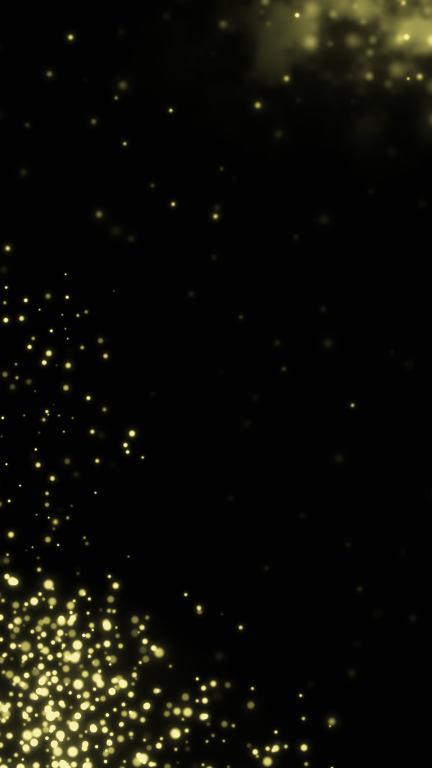
Give the GLSL for this background, as a Shadertoy shader.

```glsl
// Golden dust on black: a dense drift of sparks at the lower left, a thin
// trail above it, a blurred glowing cloud at the upper right and faint motes.
// Each kind is a jittered grid of soft discs, thinned by a density field.

const vec3 NIGHT = vec3(0.006, 0.006, 0.006);
const vec3 GOLD  = vec3(0.83, 0.80, 0.40);
const vec3 PALE  = vec3(0.97, 0.94, 0.70);

// Positions are in canvas heights, origin at the lower left.
const vec2  CORE_POS    = vec2(0.080, 0.050);
const float CORE_SIZE   = 0.085;
const float DRIFT_TOP   = 0.257;
const float DRIFT_CURVE = 1.35;
const vec2  CLOUD_POS   = vec2(0.520, 0.975);
const vec2  CLOUD_SIZE  = vec2(0.165, 0.095);
const float CLOUD_LIGHT = 0.62;
const float HAZE_LIGHT  = 0.085;
const float HALO_LIGHT  = 0.24;

const int DRIFT = 0, TRAIL = 1, CLOUD = 2, MOTES = 3, FRINGE = 4, SPARKS = 5;

vec3 hash3(vec3 v) {
    v = fract(v * vec3(0.1031, 0.1030, 0.0973));
    v += dot(v, v.yxz + 33.33);
    return fract((v.xxy + v.yxx) * v.zyx);
}

float valueNoise(vec2 p) {
    vec2 i = floor(p), f = fract(p);
    f = f * f * (3.0 - 2.0 * f);
    float a = hash3(vec3(i, 5.0)).x;
    float b = hash3(vec3(i + vec2(1.0, 0.0), 5.0)).x;
    float c = hash3(vec3(i + vec2(0.0, 1.0), 5.0)).x;
    float d = hash3(vec3(i + 1.0, 5.0)).x;
    return mix(mix(a, b, f.x), mix(c, d, f.x), f.y);
}

float fbm(vec2 p) {
    float sum = 0.0, amp = 0.55;
    for (int i = 0; i < 3; i++) {
        sum += amp * valueNoise(p);
        p = p * 2.03 + 17.0;
        amp *= 0.5;
    }
    return sum;
}

float bell(vec2 offset, vec2 size) {
    vec2 q = offset / size;
    return exp(-dot(q, q));
}

// Chance that a grain exists at p, for each kind of dust.
float density(int kind, vec2 p) {
    float below = DRIFT_TOP - DRIFT_CURVE * p.x * p.x - p.y;
    float west = 1.0 - smoothstep(0.10, 0.30, p.x);
    if (kind == DRIFT)
        return smoothstep(-0.015, 0.06, below) * (0.13 + 0.60 * west)
             + 0.25 * bell(p - CORE_POS, vec2(CORE_SIZE));
    if (kind == TRAIL)
        return 0.66 * (1.0 - smoothstep(0.02, 0.22, p.x))
             * smoothstep(0.22, 0.30, p.y) * (1.0 - smoothstep(0.58, 0.70, p.y));
    if (kind == CLOUD)
        return bell(p - CLOUD_POS, CLOUD_SIZE * 1.1);
    if (kind == FRINGE)
        return 0.34 * smoothstep(-0.09, 0.02, below);
    if (kind == SPARKS)
        return 0.12 + 0.5 * bell(p - vec2(0.20, 0.86), vec2(0.20, 0.14));
    return 0.34;
}

// Light of one grid of discs; softness 0 is crisp, 1 is fully blurred.
float dust(vec2 p, int kind, float cell, vec2 radii, float softness, vec2 levels) {
    vec2 home = floor(p / cell);
    float pixel = 1.0 / iResolution.y;
    float light = 0.0;
    for (int y = -1; y <= 1; y++)
    for (int x = -1; x <= 1; x++) {
        vec2 id = home + vec2(x, y);
        float seed = float(kind) * 7.0 + cell * 900.0;
        vec3 place = hash3(vec3(id + 41.0, seed));
        vec3 look = hash3(vec3(id + 83.0, seed + 3.0));
        vec2 pos = (id + place.xy) * cell;
        if (place.z > density(kind, pos)) continue;
        float r = mix(radii.x, radii.y, look.x * look.x);
        float d = length(p - pos);
        float disc = 1.0 - smoothstep(r * (1.0 - softness) - 0.5 * pixel, r + 0.5 * pixel, d);
        float halo = HALO_LIGHT * exp(-d * d / (r * r * 1.9));
        light += (disc + halo) * mix(levels.x, levels.y, look.y);
    }
    return light;
}

void mainImage(out vec4 fragColor, in vec2 fragCoord) {
    vec2 p = fragCoord / iResolution.y;
    p.x += 0.5 * (0.5625 - iResolution.x / iResolution.y);

    // Haze behind the drift and the smoky cloud
    float core = bell(p - CORE_POS, vec2(CORE_SIZE));
    float light = HAZE_LIGHT * (density(DRIFT, p) + core);
    float smoke = smoothstep(0.25, 0.80, fbm(p * 23.0));
    float mist = bell(p - CLOUD_POS, CLOUD_SIZE);
    light += CLOUD_LIGHT * mist * (0.22 + smoke);

    // Bright drift, largest near its core
    float glow = 0.92 + 0.45 * core;
    light += dust(p, DRIFT, 0.0185, vec2(0.0045, 0.0088), 0.55, vec2(0.45, 1.25)) * glow;
    light += dust(p, DRIFT, 0.0160, vec2(0.0025, 0.0066), 0.55, vec2(0.25, 1.15)) * glow;
    light += dust(p, FRINGE, 0.020, vec2(0.0018, 0.0055), 0.65, vec2(0.15, 1.05));

    // Fine trail on the left
    light += dust(p, TRAIL, 0.021, vec2(0.0015, 0.0056), 0.6, vec2(0.15, 1.25));

    // Blurred discs inside the cloud
    light += dust(p, CLOUD, 0.036, vec2(0.008, 0.018), 1.0, vec2(0.06, 0.42));
    light += dust(p, CLOUD, 0.048, vec2(0.005, 0.010), 1.0, vec2(0.15, 0.75));

    // Sparse motes over the whole canvas, brighter ones near the upper left
    light += dust(p, MOTES, 0.058, vec2(0.005, 0.010), 0.9, vec2(0.02, 0.13));
    light += dust(p, SPARKS, 0.070, vec2(0.003, 0.0075), 0.9, vec2(0.10, 0.95));

    vec3 color = NIGHT + GOLD * min(light, 1.0);
    color = mix(color, PALE, smoothstep(0.85, 1.35, light));
    fragColor = vec4(color, 1.0);
}
```
